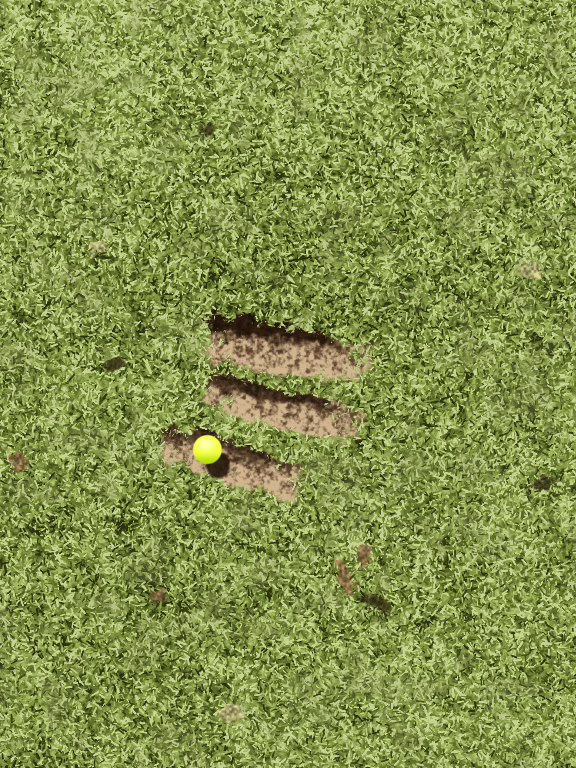
Reproduce this texture procedurally as a WebGL 2 fragment shader.

```glsl
#version 300 es
precision highp float;
uniform vec2 u_resolution;
out vec4 fragColor;

vec2 hash2(vec2 p) {
  vec3 q = fract(p.xyx * vec3(0.1031, 0.103, 0.0973));
  q += dot(q, q.yzx + 33.33);
  return fract((q.xx + q.yz) * q.zy);
}
float noise(vec2 p) {
  vec2 i = floor(p), f = fract(p), e = vec2(1.0, 0.0);
  f = f * f * (3.0 - 2.0 * f);
  return mix(mix(hash2(i).x, hash2(i + e.xy).x, f.x),
             mix(hash2(i + e.yx).x, hash2(i + e.xx).x, f.x), f.y);
}
float fbm(vec2 p) {
  float sum = 0.0, amp = 0.53;
  for (int i = 0; i < 4; i++, amp *= 0.5) {
    sum += amp * noise(p);
    p = mat2(1.6, 1.2, -1.2, 1.6) * p + 7.3;
  }
  return sum;
}
vec2 turn(vec2 p, float a) {
  return vec2(cos(a) * p.x + sin(a) * p.y, cos(a) * p.y - sin(a) * p.x);
}
float glow(vec2 p, vec2 center, vec2 extent) {
  vec2 d = (p - center) / extent;
  return exp(-dot(d, d));
}

// One layer of randomly turned blades painted over a tone
float blades(vec2 p, float scale, float seed, float px, float tone) {
  vec2 g = p * scale, cell = floor(g);
  float soft = px * scale * 0.5;
  for (int k = 0; k < 9; k++) {
    vec2 id = cell + vec2(k % 3 - 1, k / 3 - 1);
    vec2 spot = hash2(id + seed), kind = hash2(id + seed + 41.7);
    vec2 d = turn(g - id - spot, 6.2832 * kind.x);
    d.y += 0.5 * d.x * d.x * (spot.x - 0.5);
    float reach = mix(0.15, 0.45, spot.y);
    float dist = length(vec2(max(abs(d.x) - reach, 0.0), d.y));
    float cover = 1.0 - smoothstep(0.11 - soft, 0.11 + soft, dist);
    tone = mix(tone, mix(-0.08, 1.18, kind.y), cover * 0.9);
  }
  return tone;
}
vec3 grassColor(float t) {
  vec3 c = mix(vec3(0.17, 0.19, 0.06), vec3(0.37, 0.44, 0.16), smoothstep(-0.05, 0.28, t));
  c = mix(c, vec3(0.51, 0.58, 0.26), smoothstep(0.28, 0.5, t));
  c = mix(c, vec3(0.63, 0.71, 0.37), smoothstep(0.5, 0.72, t));
  return mix(c, vec3(0.78, 0.83, 0.58), smoothstep(0.72, 0.95, t));
}

// Bare soil scrape, overgrown at the rim, with a shaded upper lip
vec3 divot(vec3 col, vec2 p, vec2 center, vec2 extent, float tilt, float shade, float tone) {
  vec2 u = turn(p - center, tilt) / extent, w = u * u;
  float rim = pow(dot(w * w, vec2(1.0)), 0.25) - 1.0;
  rim += 0.9 * (fbm(p * 50.0) - 0.5) + 0.3 * (tone - 0.5);
  float grain = fbm(p * 170.0) + 0.35 * (noise(p * 330.0) - 0.5) - 0.12 * u.y;
  vec3 soil = mix(vec3(0.36, 0.26, 0.17), vec3(0.82, 0.71, 0.56), smoothstep(0.15, 0.72, grain));
  float lip = u.y + 1.1 * (fbm(p * 85.0) - 0.5) - 0.25 * u.x;
  float dark = smoothstep(0.0, 0.55, lip) * shade * (1.0 - smoothstep(0.5, 0.95, u.x));
  soil = mix(soil, vec3(0.18, 0.11, 0.06) * (0.5 + grain), dark);
  return mix(col, soil, 1.0 - smoothstep(-0.14, 0.06, rim));
}

// Small ragged clump of loose earth or dry stalks
vec3 clod(vec3 col, vec2 p, vec2 center, vec2 extent, float tilt, vec3 tint) {
  vec2 q = turn(p - center, tilt) / extent;
  float d = length(q) + 1.7 * (fbm(p * 150.0) - 0.5);
  vec3 c = tint * (0.5 + noise(p * 300.0));
  return mix(col, c, 0.8 * (1.0 - smoothstep(0.55, 1.1, d)));
}
vec3 ball(vec3 col, vec2 p, vec2 center, float r, float px) {
  vec2 d = (p - center) / r;
  vec3 c = mix(vec3(0.72, 0.87, 0.06), vec3(0.94, 1.0, 0.2), smoothstep(-0.95, -0.1, d.y));
  c = mix(c, vec3(1.0, 1.0, 0.7), glow(d, vec2(-0.1, 0.35), vec2(0.65, 0.5)));
  return mix(col, c, 1.0 - smoothstep(-px, px, (length(d) - 1.0) * r));
}

void main() {
  float px = 1.0 / u_resolution.y;
  vec2 p = gl_FragCoord.xy * px;

  // Turf: mottled base, then overlapping blades
  float tone = 0.42 + 0.7 * (fbm(p * 75.0) - 0.5) + 0.7 * (noise(p * 230.0) - 0.5);
  for (int i = 0; i < 5; i++)
    tone = blades(p, mix(140.0, 92.0, float(i) / 4.0), float(i) * 19.3, px, tone);
  float light = 0.55 + 1.12 * (tone - 0.52) + 0.4 * (fbm(p * 38.0) - 0.5);

  // Broad sunlight: pale top and left streak, deeper green in the middle
  light += 0.07 * smoothstep(0.65, 1.0, p.y);
  light += 0.1 * glow(p, vec2(0.15, 0.9), vec2(0.06, 0.16));
  light -= 0.07 * glow(p, vec2(0.36, 0.62), vec2(0.2, 0.13));
  light -= 0.04 * glow(p, vec2(0.2, 0.25), vec2(0.22, 0.14));
  light += 0.05 * glow(p, vec2(0.55, 0.05), vec2(0.3, 0.15));
  vec3 col = grassColor(light);
  float dry = smoothstep(0.5, 0.75, fbm(p * 28.0 + 31.0));
  col = mix(col, vec3(0.56, 0.58, 0.36), 0.3 * dry);

  // Loose earth and dry spots
  vec3 brown = vec3(0.52, 0.38, 0.26), dark = vec3(0.2, 0.17, 0.08), pale = vec3(0.7, 0.66, 0.47);
  col = clod(col, p, vec2(0.49, 0.215), vec2(0.024, 0.009), -0.45, dark);
  col = clod(col, p, vec2(0.45, 0.248), vec2(0.012, 0.026), 0.45, brown);
  col = clod(col, p, vec2(0.474, 0.277), vec2(0.009, 0.018), -0.15, brown);
  col = clod(col, p, vec2(0.023, 0.401), vec2(0.012, 0.015), 0.2, brown);
  col = clod(col, p, vec2(0.208, 0.224), vec2(0.011, 0.01), 0.0, brown);
  col = clod(col, p, vec2(0.71, 0.372), vec2(0.02, 0.011), 0.3, dark);
  col = clod(col, p, vec2(0.269, 0.831), vec2(0.014, 0.009), 0.0, dark);
  col = clod(col, p, vec2(0.15, 0.525), vec2(0.016, 0.009), 0.2, dark);
  col = clod(col, p, vec2(0.128, 0.679), vec2(0.015, 0.012), 0.4, pale);
  col = clod(col, p, vec2(0.688, 0.648), vec2(0.019, 0.011), -0.3, pale);
  col = clod(col, p, vec2(0.302, 0.07), vec2(0.016, 0.012), 0.0, pale);

  // Three scrapes, then the ball and its shadow
  col = divot(col, p, vec2(0.368, 0.546), vec2(0.1, 0.032), -0.15, 1.0, tone);
  col = divot(col, p, vec2(0.366, 0.47), vec2(0.09, 0.025), -0.26, 0.85, tone);
  col = divot(col, p, vec2(0.301, 0.399), vec2(0.089, 0.026), -0.34, 0.8, tone);
  float shadow = length((p - vec2(0.284, 0.394)) / vec2(0.016, 0.018));
  col = mix(col, vec3(0.14, 0.09, 0.04), 0.9 * (1.0 - smoothstep(0.8, 1.1, shadow)));
  col = ball(col, p, vec2(0.27, 0.4147), 0.0188, px);
  fragColor = vec4(col, 1.0);
}
```
